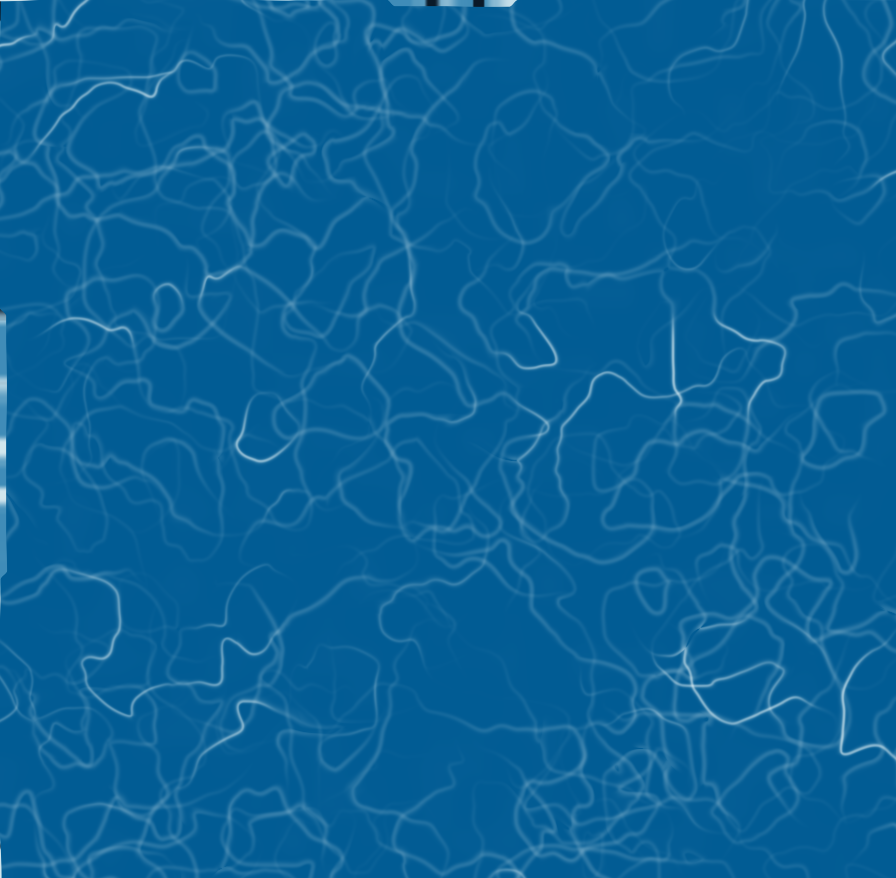
Write a WebGL 2 fragment shader that draws this texture.

```glsl
#version 300 es
precision highp float;
// Deep blue water crossed by faint, crinkled light veins with a few bright glints.

uniform vec2 u_resolution;
out vec4 fragColor;

// Integer hash giving two values in -1..1
vec2 hash2(vec2 cell) {
    uvec2 v = uvec2(ivec2(cell) + 4096) * 1664525u + 1013904223u;
    v.x += v.y * 1664525u;
    v.y += v.x * 1664525u;
    v ^= v >> 16u;
    v.x += v.y * 1664525u;
    v.y += v.x * 1664525u;
    v ^= v >> 16u;
    return vec2(v & 65535u) / 32767.5 - 1.0;
}

// Smooth two-channel value noise
vec2 noise2(vec2 p) {
    vec2 cell = floor(p);
    vec2 f = p - cell;
    f = f * f * (3.0 - 2.0 * f);
    vec2 low = mix(hash2(cell), hash2(cell + vec2(1, 0)), f.x);
    vec2 high = mix(hash2(cell + vec2(0, 1)), hash2(cell + vec2(1, 1)), f.x);
    return mix(low, high, f.y);
}

// Crinkled height field whose zero level traces the veins
float veinField(vec2 p, float angle, float freq, vec2 seed) {
    p += 0.022 * noise2(p * 14.0 + seed);
    p += 0.008 * noise2(p * 42.0 - seed);
    float c = cos(angle), s = sin(angle);
    return noise2(mat2(c, s, -s, c) * p * freq + seed).x;
}

// Distance to the nearest vein, from the field and its slope
float veinDistance(vec2 p, float angle, float freq, vec2 seed) {
    float e = 0.0008;
    float v = veinField(p, angle, freq, seed);
    vec2 slope = vec2(veinField(p + vec2(e, 0), angle, freq, seed),
                      veinField(p + vec2(0, e), angle, freq, seed)) - v;
    return abs(v) / max(length(slope) / e, 1.0);
}

// Ragged strip along one side: x = position along it, y = depth from the edge
vec4 rim(vec2 q, float start, float end, float pixel) {
    float span = smoothstep(start, start + 0.01, q.x) * smoothstep(end, end - 0.01, q.x);
    float depth = 0.0075 * span + 0.003 * max(noise2(vec2(q.x * 9.0, start)).x, 0.0);
    vec2 band = noise2(vec2(q.x * 55.0, start * 90.0));
    vec3 color = mix(vec3(0.25, 0.55, 0.72), vec3(0.82, 0.9, 0.93), smoothstep(-0.3, 0.5, band.x));
    color = mix(color, vec3(0.04, 0.1, 0.16), smoothstep(0.5, 0.75, band.y));
    return vec4(color, 1.0 - smoothstep(depth - pixel, depth + pixel * 0.2, q.y));
}

void main() {
    vec2 p = gl_FragCoord.xy / u_resolution.y;
    float pixel = 1.0 / u_resolution.y;
    float crowding = 0.2 * noise2(p * 3.5 + 7.0).x;

    // Overlapping vein layers, each fading in and out along its length
    float light = 0.0;
    for (int i = 0; i < 7; i++) {
        float k = float(i);
        vec2 seed = vec2(17.3, 31.7) * (k + 1.0);
        float d = veinDistance(p, k * 0.9 + 0.3, 9.0 + 1.3 * k, seed);
        vec2 patches = noise2(p * 6.5 + seed.yx);
        float fade = smoothstep(-0.4, 0.75, patches.x + crowding);
        float glint = smoothstep(0.45, 0.95, patches.y + crowding) * fade;
        float width = 0.0022 + 0.001 * fade;
        light += 0.17 * fade * exp(-d * d / (width * width));
        light += 0.75 * glint * exp(-d * d / 0.0000026);
    }

    // Faint mottling and tone
    light += 0.012 * max(noise2(p * 24.0).x, 0.0);
    light = 1.0 - exp(-light);
    vec3 color = mix(vec3(0.005, 0.36, 0.58), vec3(0.96, 1.0, 1.0), light);

    // Pale torn strips on the left and top edges
    vec4 left = rim(p.yx, 0.34, 0.65, pixel);
    vec4 top = rim(vec2(p.x, 1.0 - p.y), 0.44, 0.59, pixel);
    color = mix(color, left.rgb, left.a);
    color = mix(color, top.rgb, top.a);
    fragColor = vec4(color, 1.0);
}
```
